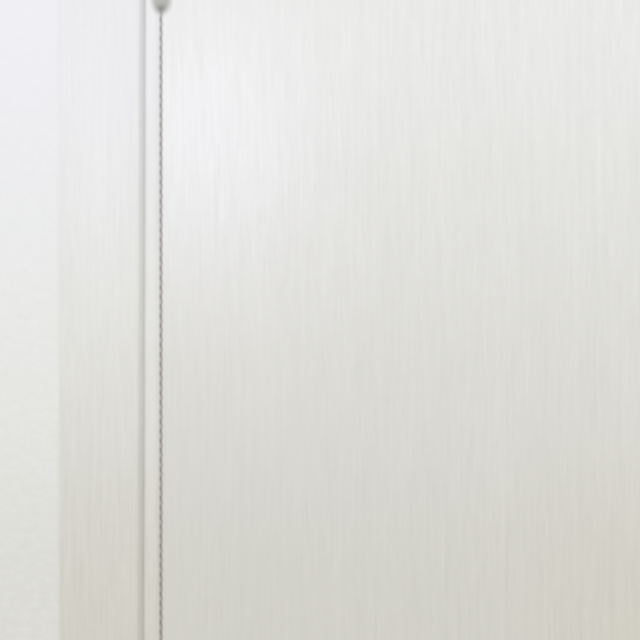
Write a WebGL 1 fragment shader that draws this texture.

```glsl
precision highp float;
// Pale wood-grain door beside a plaster wall, with a groove and a hanging twisted cord.
uniform vec2 u_resolution;

vec2 hashGradient(vec2 cell) {
  vec2 h = vec2(dot(cell, vec2(127.1, 311.7)), dot(cell, vec2(269.5, 183.3)));
  return fract(sin(h) * 43758.5) * 2.0 - 1.0;
}

float gradientNoise(vec2 p) {
  vec2 cell = floor(p);
  vec2 f = fract(p);
  vec2 w = f * f * f * (f * (f * 6.0 - 15.0) + 10.0);
  float a = dot(hashGradient(cell), f);
  float b = dot(hashGradient(cell + vec2(1.0, 0.0)), f - vec2(1.0, 0.0));
  float c = dot(hashGradient(cell + vec2(0.0, 1.0)), f - vec2(0.0, 1.0));
  float d = dot(hashGradient(cell + 1.0), f - 1.0);
  return mix(mix(a, b, w.x), mix(c, d, w.x), w.y);
}

float fbm(vec2 p) {
  float sum = 0.0;
  float amplitude = 0.6;
  for (int i = 0; i < 3; i++) {
    sum += amplitude * gradientNoise(p);
    p = p * 2.03 + 17.3;
    amplitude *= 0.55;
  }
  return sum;
}

// Soft vertical line with a bell-shaped profile.
float softLine(float x, float center, float width) {
  float d = (x - center) / width;
  return exp(-d * d);
}

float glow(vec2 p, vec2 center, vec2 radius) {
  vec2 d = (p - center) / radius;
  return exp(-dot(d, d));
}

// Broken vertical fibres, gently bent along their length.
float woodGrain(vec2 p, float density) {
  float x = p.x + 0.008 * gradientNoise(vec2(p.x * 3.0, p.y * 1.5));
  float coarse = gradientNoise(vec2(x * density, p.y * 6.0));
  float fine = gradientNoise(vec2(x * density * 1.9 + 9.3, p.y * 16.0 + 4.7));
  float mottle = gradientNoise(p * vec2(110.0, 60.0) + 31.0);
  return 0.5 * coarse + 0.45 * fine + 0.2 * mottle;
}

vec3 verticalRamp(float y, vec3 low, vec3 middle, vec3 high) {
  vec3 lower = mix(low, middle, smoothstep(0.0, 0.55, y));
  return mix(lower, high, smoothstep(0.4, 1.0, y));
}

vec3 wallColor(vec2 p) {
  vec3 color = verticalRamp(p.y, vec3(0.862, 0.860, 0.838),
                            vec3(0.912, 0.915, 0.905), vec3(0.94, 0.94, 0.958));
  float bumps = fbm(p * vec2(65.0, 90.0));
  return color + bumps * mix(0.028, 0.008, p.y);
}

vec3 frameColor(vec2 p) {
  vec3 color = verticalRamp(p.y, vec3(0.822, 0.814, 0.777),
                            vec3(0.885, 0.884, 0.868), vec3(0.927, 0.927, 0.938));
  color += vec3(0.018, 0.018, 0.022) * glow(p, vec2(0.15, 0.72), vec2(0.06, 0.2));
  return color + woodGrain(p, 120.0) * mix(0.036, 0.018, p.y);
}

vec3 doorColor(vec2 p) {
  vec3 color = verticalRamp(p.y, vec3(0.822, 0.817, 0.787),
                            vec3(0.868, 0.866, 0.847), vec3(0.916, 0.916, 0.91));
  color += vec3(0.043, 0.043, 0.06) * glow(p, vec2(0.31, 0.76), vec2(0.2, 0.24));
  color -= vec3(0.0, 0.004, 0.016) * glow(p, vec2(1.0, 0.0), vec2(0.2, 0.3));
  float sheen = glow(p, vec2(0.33, 0.75), vec2(0.24, 0.2));
  float density = 105.0;
  color += woodGrain(p, density) * (0.019 + 0.015 * sheen + 0.011 * p.x);
  return color + 0.006 * gradientNoise(vec2(p.x * 16.0, p.y * 2.0));
}

void main() {
  vec2 uv = gl_FragCoord.xy / u_resolution;
  float pixel = 1.0 / u_resolution.x;

  // Wall, frame and door panels
  float wallEdge = 0.093 - 0.003 * uv.y;
  float frameMask = smoothstep(-0.005 - pixel, 0.005 + pixel, uv.x - wallEdge);
  float doorMask = smoothstep(0.248, 0.256, uv.x);
  vec3 color = mix(wallColor(uv), frameColor(uv), frameMask);
  color = mix(color, doorColor(uv), doorMask);
  color -= 0.008 * softLine(uv.x, wallEdge + 0.003, 0.004) * (1.0 - 0.6 * uv.y);

  // Soft groove, darker toward the top, and its lit lip
  float grooveX = 0.2225 + 0.0025 * uv.y;
  float grooveDepth = mix(0.85, 1.1, uv.y);
  color -= vec3(0.07, 0.07, 0.078) * grooveDepth * softLine(uv.x, grooveX - 0.004, 0.004);
  color -= vec3(0.10, 0.102, 0.104) * grooveDepth * softLine(uv.x, grooveX + 0.001, 0.0028);
  color += 0.012 * softLine(uv.x, 0.236, 0.006);

  // Thin twisted cord, fading upward, and its faint shadow
  float twist = sin(uv.y * 420.0 + (uv.x - 0.252) * 500.0);
  float cordX = 0.2515 + 0.0004 * sin(uv.y * 420.0);
  float cord = softLine(uv.x, cordX, 0.0019 + 0.4 * pixel);
  vec3 cordColor = mix(vec3(0.54, 0.51, 0.49), vec3(0.63, 0.61, 0.61), uv.y);
  color -= 0.022 * softLine(uv.x, 0.249, 0.005);
  color = mix(color, cordColor + 0.05 * twist, 0.75 * cord);

  // Blurred rounded cord holder at the top edge
  vec2 holderOffset = (uv - vec2(0.252, 1.0)) / vec2(0.018, 0.025);
  float holder = 1.0 - smoothstep(0.45, 1.15, length(holderOffset));
  vec3 holderColor = vec3(0.73, 0.73, 0.71);
  holderColor -= 0.16 * glow(uv, vec2(0.252, 0.985), vec2(0.008, 0.008));
  color = mix(color, holderColor, holder);

  gl_FragColor = vec4(clamp(color, 0.0, 1.0), 1.0);
}
```
